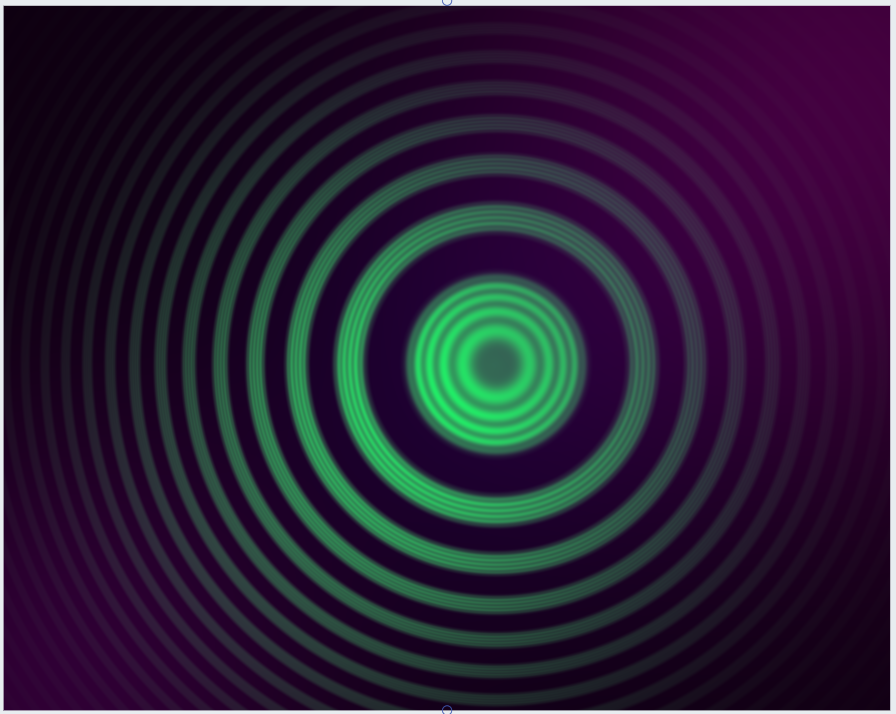
Give the GLSL for this background, as a WebGL 2 fragment shader.

```glsl
#version 300 es
precision highp float;
// Green interference rings on a dark violet field inside a thin pale frame.
uniform vec2 u_resolution;
out vec4 outColor;

const float TAU = 6.2831853;
const vec3 FRAME_COLOR = vec3(0.91, 0.93, 0.94);
const vec3 HANDLE_COLOR = vec3(0.25, 0.35, 0.70);

// Soft round falloff: 1 at the centre, fading with the given radius.
float glow(vec2 p, vec2 center, float radius) {
    vec2 d = (p - center) / radius;
    return exp(-dot(d, d));
}

// Violet field with lit opposite corners and an indigo middle.
vec3 backdrop(vec2 p, vec2 center, float aspect) {
    vec3 color = vec3(0.055, 0.0, 0.065);
    color += vec3(0.21, 0.0, 0.18) * glow(p, vec2(aspect - 0.05, 0.85), 0.52);
    color += vec3(0.13, 0.0, 0.14) * glow(p, vec2(0.08, 0.05), 0.36);
    color += vec3(0.035, 0.0, 0.11) * glow(p, center, 0.36);
    return color;
}

// Wide rings equally spaced in squared radius, so they tighten outward.
float broadRings(float r2, float period, float firstPeak) {
    float wave = cos(TAU * (r2 - firstPeak) / period);
    return smoothstep(-0.45, 0.80, wave);
}

// Fine ripples, faded where they become too narrow to resolve.
float fineRipples(float r2, float period, float shift) {
    float phase = r2 / period - shift;
    float fade = 1.0 - smoothstep(0.25, 0.60, fwidth(phase));
    return cos(TAU * phase) * fade;
}

// Light envelope, leaning to the lower left of the ring centre.
float envelope(vec2 p, vec2 center) {
    float wide = 0.80 * glow(p, center - vec2(0.107, 0.068), 0.345);
    float core = 0.25 * glow(p, center, 0.21);
    return wide + core;
}

// Dim light is greyish, strong light is pure green.
vec3 addLight(vec3 base, float light) {
    vec3 green = vec3(0.13, 0.92, 0.40);
    vec3 haze = vec3(0.28, 0.08, 0.15);
    return mix(base, green, light) + haze * light * (1.0 - light);
}

// Coverage of the area inside the frame; margins are left, bottom, right, top.
float insideFrame(vec2 p, vec2 size, vec4 margins, float pixel) {
    vec2 low = p - margins.xy;
    vec2 high = size - margins.zw - p;
    float d = min(min(low.x, low.y), min(high.x, high.y));
    return smoothstep(-0.5 * pixel, 0.5 * pixel, d);
}

// Coverage of a thin circle outline.
float circleLine(vec2 p, vec2 center, float radius, float width, float pixel) {
    float d = abs(length(p - center) - radius) - 0.5 * width;
    return 1.0 - smoothstep(-0.5 * pixel, 0.5 * pixel, d);
}

void main() {
    float pixel = 1.0 / u_resolution.y;
    float aspect = u_resolution.x * pixel;
    vec2 p = gl_FragCoord.xy * pixel;
    vec2 center = vec2(0.554 * aspect, 0.490);
    vec2 offset = p - center;
    float r2 = dot(offset, offset);

    // Rings over the backdrop
    float ripple = fineRipples(r2, 0.00334, 0.63);
    float rippleDepth = mix(0.09, 0.20, glow(p, center, 0.16));
    float light = broadRings(r2, 0.0357, 0.0071) * envelope(p, center);
    light *= 1.0 - rippleDepth + rippleDepth * ripple;
    vec3 color = addLight(backdrop(p, center, aspect), clamp(light, 0.0, 1.0));

    // Pale frame
    vec4 margins = vec4(0.005, 0.005, 0.008, 0.008);
    color = mix(FRAME_COLOR, color, insideFrame(p, vec2(aspect, 1.0), margins, pixel));

    // Small round handles at the middle of the lower and upper edges
    for (int i = 0; i < 2; i++) {
        vec2 spot = vec2(0.499 * aspect, mix(0.005, 0.999, float(i)));
        color = mix(color, HANDLE_COLOR, 0.8 * circleLine(p, spot, 0.0065, 0.0016, pixel));
    }

    outColor = vec4(color, 1.0);
}
```
